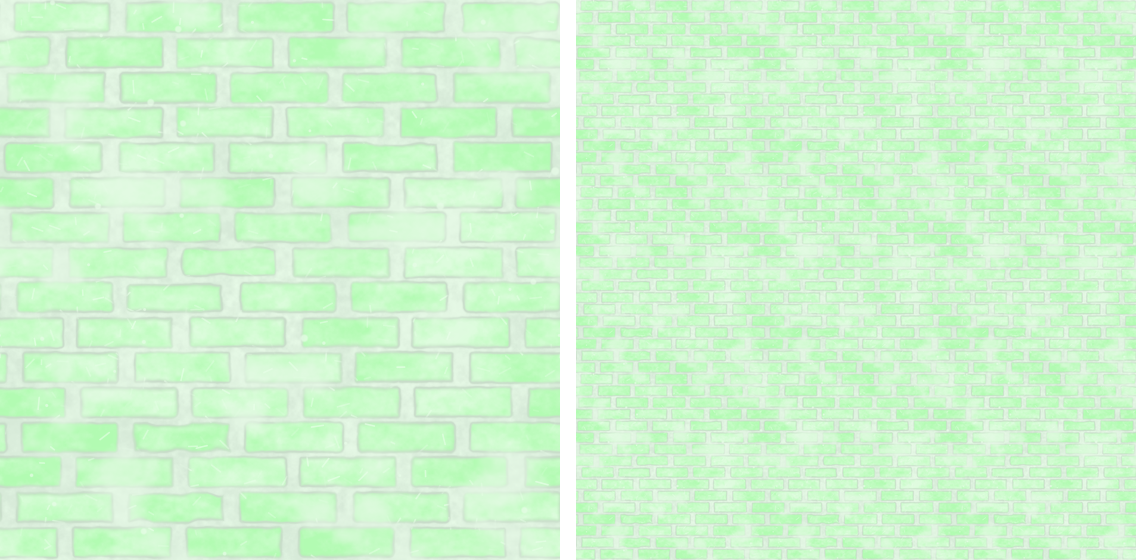
Left, the tile; right, the same tile 3 across and 3 down.
Give the GLSL for this texture, as a WebGL 2 fragment shader.

```glsl
#version 300 es
precision highp float;
// Pale mint brick wall in running bond: 5 bricks across, 16 courses down.
// Rounded-box distances, roughened by wrapping noise, give bricks and grey rims;
// clouds, grain, specks and scratches on wrapping grids add the chalky wear.
uniform vec2 u_resolution;
out vec4 fragColor;

const vec2 BRICKS = vec2(5.0, 16.0);

// Integer hash: two random values per cell and seed
vec2 hash2(vec2 cell, float seed) {
    uvec3 k = uvec3(ivec3(vec3(cell, seed)));
    uint h = k.x * 1597u + k.y * 51749u + k.z * 7919u + 101u;
    h = (h ^ (h >> 16u)) * 73244475u;
    h = (h ^ (h >> 15u)) * 73244475u;
    h ^= h >> 16u;
    return vec2(h & 65535u, h >> 16u) / 65535.0;
}

// Value noise that wraps after freq cells
float noise(vec2 uv, vec2 freq, float seed) {
    vec2 p = uv * freq;
    vec2 i = floor(p), f = fract(p);
    f = f * f * (3.0 - 2.0 * f);
    float a = hash2(mod(i, freq), seed).x;
    float b = hash2(mod(i + vec2(1, 0), freq), seed).x;
    float c = hash2(mod(i + vec2(0, 1), freq), seed).x;
    float d = hash2(mod(i + 1.0, freq), seed).x;
    return mix(mix(a, b, f.x), mix(c, d, f.x), f.y);
}

float fbm(vec2 uv, vec2 freq, float seed) {
    float sum = 0.0, amp = 0.53;
    for (int i = 0; i < 4; i++) {
        sum += amp * noise(uv, freq, seed + float(i));
        freq *= 2.0;
        amp *= 0.5;
    }
    return sum;
}

float roundBox(vec2 p, vec2 halfSize, float radius) {
    vec2 q = abs(p) - halfSize + radius;
    return length(max(q, 0.0)) + min(max(q.x, q.y), 0.0) - radius;
}

// Soft round chalk specks, at most one per grid cell
float specks(vec2 uv, float grid, float pixel) {
    float mask = 0.0;
    for (int n = 0; n < 9; n++) {
        vec2 cell = floor(uv * grid) + vec2(n % 3, n / 3) - 1.0;
        vec2 id = mod(cell, grid), pick = hash2(id, 41.0);
        float dist = length(uv - (cell + hash2(id, 42.0)) / grid);
        float radius = mix(0.002, 0.008, pick.y * pick.y);
        float spot = 1.0 - smoothstep(radius * 0.6, radius + pixel, dist);
        mask = max(mask, spot * step(pick.x, 0.2));
    }
    return mask;
}

// Short straight scratches at random angles
float scratches(vec2 uv, float grid, float pixel) {
    float mask = 0.0;
    for (int n = 0; n < 9; n++) {
        vec2 cell = floor(uv * grid) + vec2(n % 3, n / 3) - 1.0;
        vec2 id = mod(cell, grid), pick = hash2(id, 51.0);
        vec2 p = uv - (cell + hash2(id, 52.0)) / grid;
        float angle = pick.y * 3.14159;
        vec2 dir = vec2(cos(angle), sin(angle));
        float reach = mix(0.003, 0.011, hash2(id, 53.0).x);
        float dist = length(p - dir * clamp(dot(p, dir), -reach, reach));
        float line = 1.0 - smoothstep(0.0003, 0.0008 + pixel, dist);
        mask = max(mask, line * step(pick.x, 0.45) * hash2(id, 54.0).y);
    }
    return mask;
}

void main() {
    vec2 uv = gl_FragCoord.xy / u_resolution;
    float pixel = 1.0 / u_resolution.y;

    // Courses counted from the top, half-brick bond with a slow sideways drift
    vec2 g = vec2(uv.x, 1.0 - uv.y) * BRICKS;
    float row = floor(g.y);
    float drift = 0.065 + 0.065 * cos(6.28319 * (row - 11.0) / BRICKS.y);
    g.x -= 0.5 * mod(row, 2.0) + drift + 0.04 * (hash2(vec2(0, row), 1.0).x - 0.5);
    vec2 id = vec2(mod(floor(g.x), BRICKS.x), row);
    vec2 tone = hash2(id, 2.0), wear = hash2(id, 3.0);

    // Brick outline with wobbly, sometimes chipped edges
    vec2 p = (fract(g) - 0.5) / BRICKS;
    p += (hash2(id, 4.0) - 0.5) * vec2(0.005, 0.002);
    vec2 halfSize = vec2(0.0875, 0.0268) - hash2(id, 5.0) * vec2(0.003, 0.001);
    float d = roundBox(p, halfSize, mix(0.003, 0.009, wear.y));
    float ragged = fbm(uv, vec2(40), 10.0) - 0.5;
    d += ragged * 0.005;
    d += max(noise(uv, vec2(28), 15.0) - 0.45, 0.0) * 0.014 * smoothstep(0.7, 1.0, wear.x);
    float brick = 1.0 - smoothstep(-0.001 - pixel, 0.001 + pixel, d);

    // Mottled mint faces and greyish mortar
    float cloud = fbm(uv, vec2(5), 20.0);
    float mottle = fbm(uv, vec2(22, 34), 25.0);
    float grain = fbm(uv, vec2(90), 30.0) - 0.5;
    float pale = 0.48 + 0.42 * (tone.x - 0.5) + 1.1 * (mottle - 0.5) + 0.8 * (cloud - 0.5) + 0.5 * grain;
    vec3 face = mix(vec3(0.70, 0.985, 0.70), vec3(0.865, 0.99, 0.865), clamp(pale, 0.0, 1.0));
    vec3 mortar = mix(vec3(0.85, 0.925, 0.855), vec3(0.89, 0.965, 0.89), clamp(0.5 + 2.0 * (cloud - 0.5) + grain, 0.0, 1.0));
    mortar += grain * 0.035;

    // Smudged shade inside the edge, then a thin grey rim
    float smudge = smoothstep(-0.009, 0.0, d) * smoothstep(0.3, 0.75, mottle + 0.25 * (tone.y - 0.5));
    face = mix(face, vec3(0.73, 0.87, 0.73), 0.6 * smudge);
    vec3 color = mix(mortar, face, brick);
    float rim = exp(-pow(d / 0.0024, 2.0)) * mix(0.35, 0.85, smoothstep(0.3, 0.65, fbm(uv, vec2(18), 35.0)));
    color = mix(color, vec3(0.78, 0.85, 0.785), rim);

    // Chalky haze, specks and scratches
    float haze = smoothstep(0.52, 0.8, fbm(uv, vec2(9, 12), 60.0));
    color = mix(color, vec3(0.90, 0.975, 0.90), 0.65 * haze);
    color = mix(color, vec3(0.91, 0.99, 0.91), 0.7 * specks(uv, 14.0, pixel));
    color = mix(color, vec3(0.92, 1.0, 0.92), 0.65 * scratches(uv, 34.0, pixel) * mix(0.25, 1.0, brick));
    fragColor = vec4(color, 1.0);
}
```
